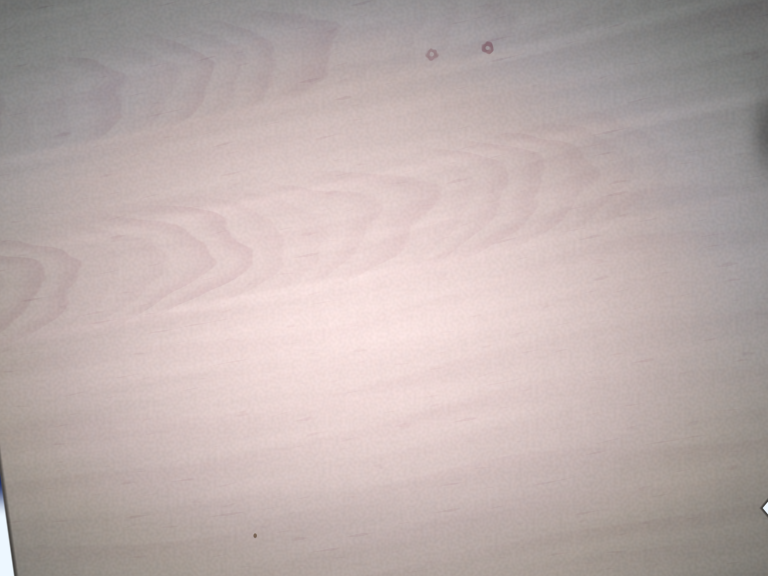
Give the GLSL for this texture, as a WebGL 2 fragment shader.

```glsl
#version 300 es
precision highp float;
uniform vec2 u_resolution;
out vec4 fragColor;

// Tones of the lit wood, from shadow to highlight
const vec3 SHADOW = vec3(0.50, 0.505, 0.50);
const vec3 COOL = vec3(0.64, 0.62, 0.63);
const vec3 WARM = vec3(0.65, 0.61, 0.58);
const vec3 MIDDLE = vec3(0.75, 0.69, 0.68);
const vec3 BRIGHT = vec3(0.93, 0.85, 0.84);
const vec3 GRAIN_ABSORB = vec3(0.65, 1.0, 0.80);
const vec3 KNOT_ABSORB = vec3(0.12, 0.20, 0.18);

const vec2 LIGHT_CENTER = vec2(0.47, 0.45);
const float SLOPE_LOW = 0.13;      // grain slope at the bottom
const float SLOPE_HIGH = 0.225;    // grain slope at the top
const float ARCH_FREQ = 13.0;
const float ARCH_BEND = 16.0;
const float ARCH_DEPTH = 0.046;
const float STREAK_FREQ = 17.0;
const float STREAK_DEPTH = 0.026;
const float BAND_DEPTH = 0.035;
const float FLECK_DEPTH = 0.016;
const float SPECKLE_DEPTH = 0.028;

float hash(vec2 cell) {
    uvec2 q = uvec2(ivec2(cell) + 32768) * uvec2(1597u, 3571u);
    uint h = (q.x ^ (q.y << 7)) * 747796405u;
    h = ((h >> 15) ^ h) * 277803737u;
    h = (h >> 13) ^ h;
    return float(h & 65535u) / 65535.0;
}

float cornerSlope(vec2 cell, vec2 offset) {
    float angle = 6.2832 * hash(cell);
    return dot(vec2(cos(angle), sin(angle)), offset);
}

// Gradient noise, about -0.7 to 0.7
float noise(vec2 p) {
    vec2 i = floor(p), f = p - i;
    vec2 w = f * f * f * (f * (f * 6.0 - 15.0) + 10.0);
    vec2 e = vec2(0.0, 1.0);
    float low = mix(cornerSlope(i, f), cornerSlope(i + e.yx, f - e.yx), w.x);
    float high = mix(cornerSlope(i + e.xy, f - e.xy), cornerSlope(i + 1.0, f - 1.0), w.x);
    return mix(low, high, w.y);
}

// Growth line: slow rise, quick fall, own strength per ring
float growthLine(float s, float seed) {
    float f = fract(s);
    float strength = mix(0.15, 1.0, hash(vec2(floor(s), seed)));
    return strength * smoothstep(0.15, 0.88, f) * (1.0 - smoothstep(0.88, 1.0, f));
}

// Nested arches pointing right, inside one strip of the board
float arches(vec2 g, float center, float halfWidth, float seed) {
    float dv = g.y - center;
    float warp = 0.09 * noise(g * vec2(4.0, 12.0) + seed)
               + 0.018 * noise(g * vec2(13.0, 38.0) + seed);
    float mask = 1.0 - smoothstep(0.65, 1.1, abs(dv) / halfWidth);
    return mask * growthLine((g.x + ARCH_BEND * dv * dv + warp) * ARCH_FREQ, seed);
}

vec3 woodTone(float level, float warmth) {
    vec3 shade = SHADOW * mix(vec3(1.0), vec3(1.02, 0.98, 0.94), warmth);
    vec3 c = mix(shade, mix(COOL, WARM, warmth), clamp((level - 0.51) / 0.135, 0.0, 1.0));
    c = mix(c, MIDDLE, clamp((level - 0.645) / 0.105, 0.0, 1.0));
    c = mix(c, BRIGHT, clamp((level - 0.75) / 0.18, 0.0, 1.0));
    return c * min(level / 0.51, 1.0) + max(level - 0.93, 0.0);
}

void main() {
    vec2 p = gl_FragCoord.xy / u_resolution.y;
    vec2 uv = gl_FragCoord.xy / u_resolution;
    float right = u_resolution.x / u_resolution.y;
    float px = 1.0 / u_resolution.y;

    // Grain space: x along the fibres, y across them
    vec2 g = vec2(p.x + 0.18 * p.y, p.y - p.x * mix(SLOPE_LOW, SLOPE_HIGH, p.y));
    g.y += 0.012 * noise(p * vec2(1.6, 3.0));

    // Lamp falloff
    vec2 d = (uv - LIGHT_CENTER) * 2.0;
    float r2 = min(dot(d, d), 3.0);
    float level = 0.955 - 0.37 * r2 + 0.06 * r2 * r2;
    float warmth = 1.0 - smoothstep(0.25, 0.75, uv.y + 0.25 * (uv.x - 0.5));

    // Broad bands, pale seams and fine flecks
    level += BAND_DEPTH * noise(g * vec2(0.9, 11.0) + 4.0);
    level += FLECK_DEPTH * (noise(g * vec2(3.0, 60.0)) + 0.6 * noise(g * vec2(42.0, 16.0)));
    for (int i = 0; i < 3; i++) {
        float seam = g.y - 0.41 - 0.155 * float(i);
        level += 0.022 * smoothstep(-0.022, 0.0, seam) * (1.0 - smoothstep(0.0, 0.012, seam));
    }

    // Growth lines
    float archFade = 1.0 - 0.8 * smoothstep(0.85, 1.2, p.x);
    float figure = arches(g, 0.50, 0.10, 3.0) + 0.8 * arches(g, 0.80, 0.085, 19.0);
    float streakField = g.y * STREAK_FREQ + 1.5 * noise(g * vec2(1.3, 5.0) + 9.0);
    float streak = growthLine(streakField, 41.0) * (0.6 + noise(g * vec2(3.0, 9.0)));
    float grain = ARCH_DEPTH * figure * archFade + STREAK_DEPTH * streak;
    grain += 0.035 * smoothstep(0.36, 0.6, noise(g * vec2(18.0, 120.0) + 7.0));
    vec3 color = woodTone(level, warmth) - grain * GRAIN_ABSORB;

    // Small ring knots and a dark speck
    for (int i = 0; i < 2; i++) {
        vec2 k = p - vec2(0.75, 0.905) - float(i) * vec2(0.097, 0.012);
        float dist = length(k) + 0.004 * noise(k * 120.0 + float(i));
        float ring = 1.0 - smoothstep(0.001, 0.005, abs(dist - 0.007));
        color -= KNOT_ABSORB * ring * (0.6 + 0.3 * float(i));
    }
    float speck = length((p - vec2(0.443, 0.07)) * vec2(1.2, 0.9));
    color = mix(color, vec3(0.40, 0.31, 0.24), 0.8 * (1.0 - smoothstep(0.002, 0.005, speck)));

    // Soft smudge on the right border
    vec2 smudge = vec2((right - p.x) / 0.025, (p.y - 0.77) / 0.065);
    color *= 1.0 - 0.3 * exp(-dot(smudge, smudge));

    // Sensor speckle
    color += SPECKLE_DEPTH * noise(p * 170.0) + 0.012 * vec3(noise(p * 90.0), 0.0, noise(p * 90.0 + 50.0));

    // Pale gaps beyond the table edge, with dark rims
    float gap = max(0.14 * (0.19 - p.y) - p.x, 0.013 - abs(p.y - 0.118) - 1.2 * (right - p.x));
    vec3 beyond = mix(vec3(0.93, 0.97, 1.0), vec3(0.10, 0.16, 0.38), smoothstep(0.10, 0.17, p.y) * step(p.x, 0.5));
    color *= 1.0 - 0.5 * smoothstep(-0.007, 0.0, gap);
    color = mix(color, beyond, smoothstep(0.0, 0.002 + px, gap));

    fragColor = vec4(clamp(color, 0.0, 1.0), 1.0);
}
```
